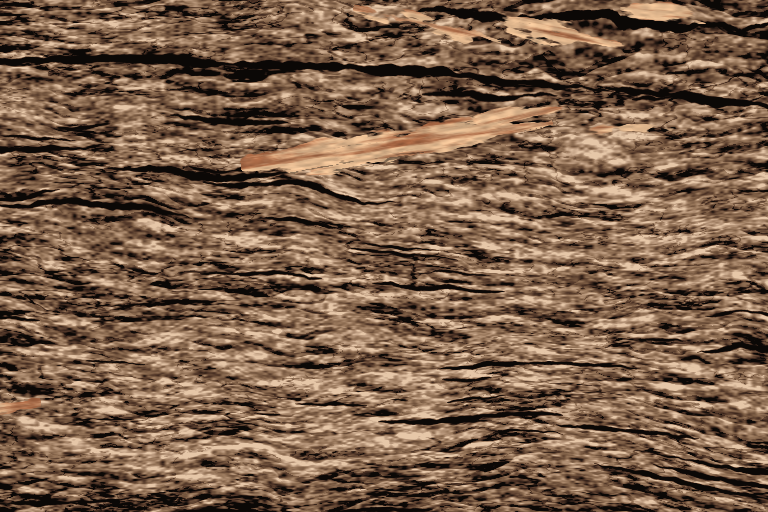
This texture is drawn by a Shadertoy shader. Its source:

```glsl
const int TONES = 6;
const vec3 BARK[TONES] = vec3[TONES](
    vec3(0.045, 0.03, 0.024), vec3(0.29, 0.19, 0.14), vec3(0.45, 0.33, 0.24),
    vec3(0.59, 0.46, 0.35), vec3(0.73, 0.60, 0.49), vec3(0.90, 0.78, 0.66));
const vec3 WOOD_RED = vec3(0.66, 0.40, 0.26);
const vec3 WOOD_CREAM = vec3(0.93, 0.76, 0.59);

const float BASE_TONE = 0.565;
const float BROAD_CONTRAST = 0.42;
const float FLAKE_CONTRAST = 0.70;
const float RELIEF_CONTRAST = 1.1;
const float GRAIN_CONTRAST = 0.58;
const float CREASE_WIDTH = 0.022;
const int FISSURES = 36;

// Bare wood slivers: end points (a.xy, b.xy) and half widths
const int SLIVERS = 7;
const vec4 SLIVER_ENDS[SLIVERS] = vec4[SLIVERS](
    vec4(0.47, 0.675, 1.08, 0.760), vec4(0.90, 0.745, 1.20, 0.815),
    vec4(0.69, 0.985, 0.98, 0.920), vec4(0.97, 0.955, 1.22, 0.910),
    vec4(1.21, 0.985, 1.38, 0.970), vec4(1.13, 0.748, 1.33, 0.757),
    vec4(-0.05, 0.195, 0.08, 0.212));
const float SLIVER_WIDTH[SLIVERS] = float[SLIVERS](
    0.036, 0.015, 0.013, 0.014, 0.014, 0.009, 0.012);

float hash(vec2 p) {
    return fract(sin(dot(p, vec2(127.1, 311.7))) * 43758.5453);
}

float noise(vec2 p) {
    vec2 i = floor(p), f = fract(p);
    f = f * f * (3.0 - 2.0 * f);
    return mix(mix(hash(i), hash(i + vec2(1, 0)), f.x),
               mix(hash(i + vec2(0, 1)), hash(i + vec2(1, 1)), f.x), f.y);
}

float fbm(vec2 p) {
    float sum = 0.0, amp = 0.533;
    for (int i = 0; i < 4; i++) {
        sum += amp * noise(p);
        p = p * 2.03 + vec2(17.3, 9.1);
        amp *= 0.5;
    }
    return sum;
}

// Overlapping bark layers: a ramp up to a lit lip, then a shadowed gap
float layers(vec2 q, float count, float seed) {
    float phase = q.y * count + 2.2 * fbm(q * vec2(0.24, 0.4) * count + seed);
    float s = fract(phase);
    float open = smoothstep(0.45, 0.85, noise(q * vec2(0.25, 0.8) * count + seed * 3.0));
    float gap = 0.04 + 0.27 * open;
    float soft = min(0.8 * count / iResolution.y, 0.2);
    float lip = 1.0 - smoothstep(1.0 - gap - soft, 1.0 - gap + soft, s);
    return (s * lip - 0.40) * (0.5 + 0.6 * open) - 0.6 * open * (1.0 - lip);
}

// Thin ragged threads of shadow between flakes
float creases(vec2 q, vec2 scale, float seed) {
    float line = abs(fbm(q * scale + seed) - 0.5);
    float shown = smoothstep(0.42, 0.62, noise(q * scale * 0.55 + seed * 2.0));
    return shown * (1.0 - smoothstep(CREASE_WIDTH * 0.4, CREASE_WIDTH * 1.5, line));
}

// Coverage of a tapered black fissure; d is the offset from its centre line
float fissure(vec2 p, float d, float midX, float halfLength, float thickness) {
    float along = (p.x - midX) / halfLength;
    float taper = sqrt(max(1.0 - along * along, 0.0));
    float ragged = 0.7 * noise(p * vec2(13.0, 9.0) + midX * 31.0) + 0.6 * noise(p * vec2(55.0, 30.0));
    float width = thickness * taper * (0.1 + 1.4 * ragged);
    float soft = 0.8 / iResolution.y;
    return (1.0 - smoothstep(width - soft, width + soft, abs(d))) * step(0.01, taper);
}

float allFissures(vec2 p, vec2 q) {
    float wiggle = 0.022 * (fbm(p * vec2(7.0, 3.0)) - 0.5) + 0.010 * (fbm(p * vec2(38.0, 22.0)) - 0.5);
    float bend = 0.885 - 0.042 * p.x * p.x + wiggle;
    float dark = fissure(p, p.y - bend, 0.52, 0.68, 0.0085);
    dark = max(dark, fissure(p, p.y - bend - 0.004, 1.42, 0.24, 0.0085));
    dark = max(dark, fissure(p, p.y - 0.972 + 0.03 * (p.x - 0.85) - 2.0 * wiggle, 1.17, 0.36, 0.009));
    for (int i = 0; i < FISSURES; i++) {
        float id = float(i);
        float midX = 1.6 * hash(vec2(id, 1.7)) - 0.05;
        float midY = (id + hash(vec2(id, 5.3))) / float(FISSURES) * 0.86;
        float len = mix(0.04, 0.21, hash(vec2(id, 8.9)));
        float slope = 0.16 * (hash(vec2(id, 3.1)) - 0.65);
        float d = q.y - midY - slope * (q.x - midX) - wiggle;
        dark = max(dark, fissure(q, d, midX, len, 0.002 + 0.017 * len));
    }
    return dark;
}

// Tone of the weathered bark: 0 is shadow, 1 is sunlit
float barkTone(vec2 p, vec2 q) {
    vec2 flake = q * vec2(20.0, 75.0);
    float tone = BASE_TONE + BROAD_CONTRAST * (fbm(q * vec2(1.6, 6.0) + 4.0) - 0.5);
    tone += FLAKE_CONTRAST * (fbm(flake) - 0.5);
    tone += RELIEF_CONTRAST * (fbm(flake * 0.8 + 31.0) - fbm(flake * 0.8 + vec2(31.2, 31.5)));
    tone += GRAIN_CONTRAST * (noise(q * vec2(110.0, 250.0)) - 0.5);
    tone += 0.42 * layers(q, 27.0, 2.0) + 0.38 * layers(q + vec2(0.0, 0.08 * q.x), 58.0, 11.0);
    tone -= 0.34 * creases(q, vec2(8.0, 36.0), 3.0) + 0.26 * creases(q, vec2(19.0, 62.0), 8.0);
    float band = (p.y - 0.24 + 0.07 * p.x) / 0.1;
    tone += 0.09 * exp(-band * band);
    return tone - 0.09 * smoothstep(0.84, 0.92, p.y) - 0.09 * smoothstep(0.12, 0.0, p.y);
}

void mainImage(out vec4 fragColor, in vec2 fragCoord) {
    vec2 p = fragCoord / iResolution.y;

    // Grain coordinates bend gently around the trunk's swellings
    vec2 q = p;
    q.y += 0.12 * (noise(p * vec2(1.9, 1.7) + 6.0) - 0.5) + 0.022 * (noise(p * vec2(7.0, 8.0)) - 0.5);

    float tone = clamp(barkTone(p, q), 0.0, 1.0) * (1.0 - allFissures(p, q));
    float level = tone * float(TONES - 1);
    int lower = min(int(level), TONES - 2);
    vec3 color = mix(BARK[lower], BARK[lower + 1], level - float(lower));

    // Bare wood with torn edges and streaks along each sliver
    for (int i = 0; i < SLIVERS; i++) {
        vec2 a = SLIVER_ENDS[i].xy, axis = SLIVER_ENDS[i].zw - a;
        float len = length(axis);
        vec2 dir = axis / len;
        vec2 local = vec2(dot(p - a, dir), dot(p - a, vec2(-dir.y, dir.x)));
        float h = clamp(local.x / len, 0.0, 1.0);
        float torn = 0.05 * (fbm(local * vec2(18.0, 60.0) + float(i) * 7.0) - 0.5);
        float edge = abs(local.y) + torn - SLIVER_WIDTH[i] * 2.5 * sqrt(h) * (1.0 - h);
        float cover = (1.0 - smoothstep(-0.003, 0.002, edge)) * step(0.001, h * (1.0 - h));
        float streak = fbm(local * vec2(9.0, 95.0) + float(i) * 5.0);
        vec3 wood = mix(WOOD_RED, WOOD_CREAM, smoothstep(0.25, 0.62, streak - 3.0 * local.y));
        wood *= 0.86 + 0.24 * noise(local * vec2(60.0, 190.0));
        wood *= 1.0 - 0.4 * creases(local, vec2(8.0, 60.0), 5.0);
        color = mix(color, wood, cover * 0.93);
    }
    fragColor = vec4(color, 1.0);
}
```
